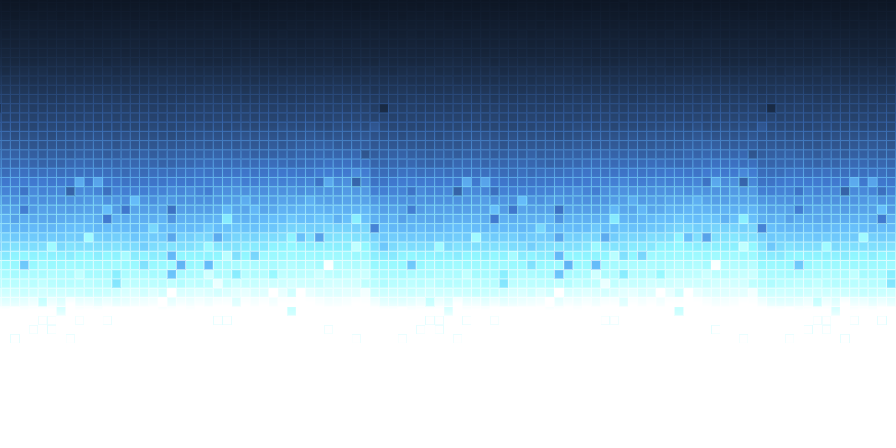
Write a Shadertoy shader that draws this background.

```glsl
const float TILE_WIDTH = 0.8646;    // pattern period, in canvas heights
const float TILE_COLUMNS = 42.0;
const vec2 GRID_ORIGIN = vec2(0.826, 0.0069);
const float LINE_HALF_WIDTH = 0.0012;
const float LINE_STRENGTH = 0.62;
const float LINE_SHIFT = 0.13;      // lines take the ramp colour from lower down
const float CELL_FLATNESS = 0.75;
const float CELL_JITTER = 0.012;
const float OUTLIER_SHARE = 0.14;
const float OUTLIER_SHIFT = 0.085;
const float SEAM_RISE = 0.028;
const float DRIFT = 0.016;
const float STRAY_SHARE = 0.07;
const vec3 STRAY_COLOR = vec3(0.72, 0.99, 1.0);

const int STOPS = 8;
const float STOP_HEIGHT[STOPS] = float[STOPS](0.315, 0.37, 0.43, 0.50, 0.60, 0.72, 0.87, 1.0);
const vec3 STOP_COLOR[STOPS] = vec3[STOPS](
    vec3(1.0, 1.0, 1.0),
    vec3(0.76, 1.0, 1.0),
    vec3(0.57, 0.97, 1.0),
    vec3(0.40, 0.74, 0.98),
    vec3(0.25, 0.47, 0.81),
    vec3(0.16, 0.28, 0.46),
    vec3(0.09, 0.15, 0.24),
    vec3(0.05, 0.085, 0.14));

float hash(vec2 p) {
    vec3 q = fract(vec3(p.xyx) * 0.1031);
    q += dot(q, q.yzx + 33.33);
    return fract((q.x + q.y) * q.z);
}

vec2 gradientAt(vec2 p) {
    float angle = 6.2832 * hash(p + 7.0);
    return vec2(cos(angle), sin(angle));
}

float gradientNoise(vec2 p) {
    vec2 i = floor(p), f = fract(p);
    vec2 u = f * f * f * (f * (f * 6.0 - 15.0) + 10.0);
    vec2 e = vec2(1.0, 0.0);
    float bottom = mix(dot(gradientAt(i), f), dot(gradientAt(i + e.xy), f - e.xy), u.x);
    float top = mix(dot(gradientAt(i + e.yx), f - e.yx), dot(gradientAt(i + e.xx), f - e.xx), u.x);
    return mix(bottom, top, u.y);
}

vec3 ramp(float height) {
    vec3 color = STOP_COLOR[0];
    for (int i = 1; i < STOPS; i++) {
        float t = (height - STOP_HEIGHT[i - 1]) / (STOP_HEIGHT[i] - STOP_HEIGHT[i - 1]);
        color = mix(color, STOP_COLOR[i], clamp(t, 0.0, 1.0));
    }
    return color;
}

// Share of a pixel covered by a line at signed distance d
float lineCoverage(float d, float pixel) {
    float overlap = min(d + 0.5 * pixel, LINE_HALF_WIDTH) - max(d - 0.5 * pixel, -LINE_HALF_WIDTH);
    return clamp(overlap / pixel, 0.0, 1.0);
}

void mainImage(out vec4 fragColor, in vec2 fragCoord) {
    float pixel = 1.0 / iResolution.y;
    vec2 p = fragCoord * pixel;

    // Square cells, repeating across each tile
    float cellSize = TILE_WIDTH / TILE_COLUMNS;
    vec2 grid = (p - GRID_ORIGIN) / cellSize;
    vec2 cell = floor(grid);
    vec2 id = vec2(mod(cell.x, TILE_COLUMNS), cell.y);
    float centerHeight = (cell.y + 0.5) * cellSize + GRID_ORIGIN.y;

    // Slow drift of the colour bands, lifted toward the tile's right edge
    float phase = id.x / TILE_COLUMNS;
    float cellBand = smoothstep(0.28, 0.36, p.y) * (1.0 - smoothstep(0.55, 0.85, p.y));
    float drift = SEAM_RISE * smoothstep(0.35, 1.0, phase) - 0.4 * SEAM_RISE;
    drift += DRIFT * gradientNoise(id * 0.23);

    // Small jitter everywhere, strong shifts in scattered cells
    float jitter = CELL_JITTER * (hash(id + 11.0) - 0.5);
    float scatter = smoothstep(0.29, 0.32, centerHeight) * (1.0 - smoothstep(0.48, 0.68, centerHeight));
    float outlier = step(hash(id + 53.0), OUTLIER_SHARE * scatter);
    float shift = OUTLIER_SHIFT * (2.0 * hash(id + 91.0) - 0.9) * outlier;

    float smoothHeight = p.y - drift * cellBand;
    float height = mix(p.y, centerHeight, CELL_FLATNESS * cellBand) - drift * cellBand;
    vec3 color = ramp(height + jitter + shift);

    // Grid lines
    vec2 toLine = (fract(grid + 0.5) - 0.5) * cellSize;
    float line = max(lineCoverage(toLine.x, pixel), lineCoverage(toLine.y, pixel));
    float fade = 1.0 - 0.75 * smoothstep(0.65, 0.95, p.y);
    color = mix(color, ramp(smoothHeight - LINE_SHIFT), line * LINE_STRENGTH * fade);

    // Faint stray outlines below the bright edge
    float strayBand = smoothstep(0.23, 0.25, centerHeight) * (1.0 - smoothstep(0.28, 0.30, centerHeight));
    float stray = step(hash(id + 131.0), STRAY_SHARE) * strayBand;
    color = mix(color, STRAY_COLOR, 0.5 * stray * line);

    fragColor = vec4(color, 1.0);
}
```
